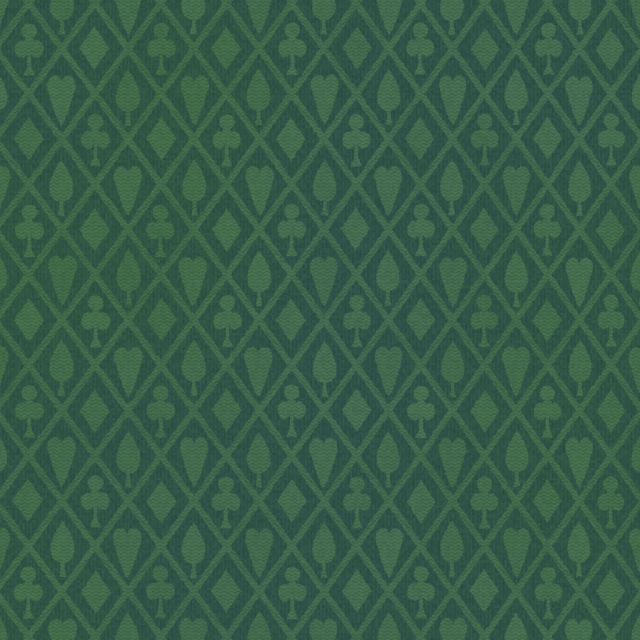
Give the GLSL for this pattern, as a WebGL 1 fragment shader.

```glsl
precision highp float;
// Woven card-table cloth: a diagonal lattice of twisted cords whose cells hold
// diamonds, clubs, hearts and spades. Motifs are distance functions in a skewed
// grid; herringbone ridges, ribs and hashed grain give the weave.

uniform vec2 u_resolution;

const vec2 ORIGIN = vec2(0.4557, 0.5);      // centre of the cell (0, 0)
const vec2 PITCH = vec2(0.1014, 0.0707);    // column and row spacing
const float DRIFT = 0.0033;                 // columns narrow to the right
const float CORD_HALF = 0.0050;             // half width of a lattice cord
const float SLIT_HALF = 0.0007;             // gap between the cord's two strands
const float THREADS = 256.0;                // grain threads across the canvas
const float RIDGES = 180.0;                 // herringbone ridges, bottom to top
const float ZIGZAGS = 90.0;                 // herringbone columns
const float RIBS = 170.0;                   // vertical ribs of the ground
const float RAGGED = 0.0016;                // raggedness of woven edges
const vec3 GROUND_BLUE = vec3(0.184, 0.322, 0.285);
const vec3 GROUND_GREEN = vec3(0.188, 0.340, 0.260);
const vec3 YARN_BLUE = vec3(0.265, 0.418, 0.318);
const vec3 YARN_GREEN = vec3(0.252, 0.420, 0.275);

float hash(vec2 p) {
  vec3 q = fract(p.xyx * vec3(0.1031, 0.1030, 0.0973));
  q += dot(q, q.yzx + 33.33);
  return fract((q.x + q.y) * q.z);
}

float noise(vec2 p) {
  vec2 i = floor(p), f = fract(p);
  f = f * f * (3.0 - 2.0 * f);
  return mix(mix(hash(i), hash(i + vec2(1, 0)), f.x),
             mix(hash(i + vec2(0, 1)), hash(i + vec2(1, 1)), f.x), f.y);
}

float coverage(float d, float px) {
  return 1.0 - smoothstep(-px, px, d);
}

float ellipse(vec2 p, vec2 r) {
  return (length(p / r) - 1.0) * min(r.x, r.y);
}

// Motifs: distances in units of the row spacing, mirrored so p.x >= 0
float stem(vec2 p, float foot, float flare) {
  float w = 0.04 + flare * (1.0 - smoothstep(foot, foot + 0.22, p.y));
  return max(p.x - w, max(foot - p.y, p.y));
}

float diamond(vec2 p) {
  return (p.x / 0.33 + abs(p.y) / 0.48 - 1.0) * 0.27;
}

float heart(vec2 p) {
  float lobe = ellipse(p - vec2(0.145, 0.17), vec2(0.165, 0.23));
  float t = clamp((p.y + 0.69) / 0.86, 0.0, 1.0);
  float taper = max((p.x - 0.31 * pow(t, 0.7)) * 0.9, p.y - 0.17);
  return min(lobe, max(taper, -0.69 - p.y));
}

float spade(vec2 p) {
  float t = clamp((p.y + 0.38) / 0.93, 0.0, 1.0);
  float leaf = (p.x - 0.675 * sqrt(t) * (1.0 - t)) * 0.85;
  leaf = max(leaf, max(-0.38 - p.y, p.y - 0.55));
  return min(leaf, stem(p, -0.69, 0.03));
}

float club(vec2 p) {
  float leaves = min(length(p - vec2(0.0, 0.39)) - 0.17,
                     ellipse(p - vec2(0.16, -0.01), vec2(0.15, 0.19)));
  float heartwood = length(p - vec2(0.0, 0.12)) - 0.12;
  return min(min(leaves, heartwood), stem(p, -0.59, 0.08));
}

float motif(vec2 p, vec2 cell) {
  p.x = abs(p.x);
  bool evenRow = mod(cell.x - cell.y, 2.0) < 0.5;
  bool evenDiagonal = mod(cell.x, 2.0) < 0.5;
  if (evenRow) return evenDiagonal ? diamond(p) : club(p);
  return evenDiagonal ? spade(p) : heart(p);
}

// Two strands crossing over: a band cut by a slanted slit along each cell edge
float cord(float across, float along, float px) {
  float band = coverage(abs(across) - CORD_HALF, px);
  float slit = coverage(abs(across - along * CORD_HALF * 3.0) - SLIT_HALF, px);
  return band * (1.0 - 0.55 * slit);
}

void main() {
  float side = min(u_resolution.x, u_resolution.y);
  vec2 uv = gl_FragCoord.xy / side;
  float px = 0.8 / side;

  // Ragged thread edges, then lattice coordinates along both diagonals
  vec2 rag = vec2(noise(uv * 220.0), noise(uv * 220.0 + 71.0)) - 0.5;
  vec2 g = (uv + rag * RAGGED - ORIGIN) / PITCH;
  g.x += DRIFT * g.x * g.x;
  vec2 skew = vec2(g.x + 0.5 * g.y, g.x - 0.5 * g.y);
  vec2 cell = floor(skew + 0.5);
  vec2 centre = vec2(0.5 * (cell.x + cell.y), cell.x - cell.y);

  // Motif, nudged a little in each cell
  vec2 nudge = (vec2(hash(cell), hash(cell + 19.0)) - 0.5) * 0.04;
  vec2 p = (g - centre) * vec2(PITCH.x / PITCH.y, 1.0) - nudge;
  float raised = coverage(motif(p, cell) * PITCH.y, px);

  // Lattice cords
  vec2 across = (fract(skew) - 0.5) / length(vec2(1.0, 0.5) / PITCH);
  vec2 along = skew - cell;
  float cords = max(cord(across.x, along.y, px), cord(across.y, along.x, px));
  raised = max(raised, 0.92 * cords);

  // Weave relief and slow colour drift over the cloth
  float zigzag = 1.3 * abs(fract(uv.x * ZIGZAGS) - 0.5);
  float ridge = sin(6.2832 * (uv.y * RIDGES + zigzag));
  float rib = sin(6.2832 * uv.x * RIBS);
  float grain = hash(floor(uv * THREADS)) - 0.5;
  float greener = 0.7 * noise(uv * 3.5 + 5.0) + 0.6 * length(uv - 0.5) - 0.1;
  greener = clamp(greener + 0.5 * grain, 0.0, 1.0);

  vec3 ground = mix(GROUND_BLUE, GROUND_GREEN, greener) + 0.009 * rib;
  vec3 yarn = mix(YARN_BLUE, YARN_GREEN, greener) + 0.022 * ridge;
  yarn += 0.016 * (hash(cell + 43.0) - 0.5);
  vec3 cloth = mix(ground, yarn, raised) + 0.03 * grain;
  gl_FragColor = vec4(cloth, 1.0);
}
```
